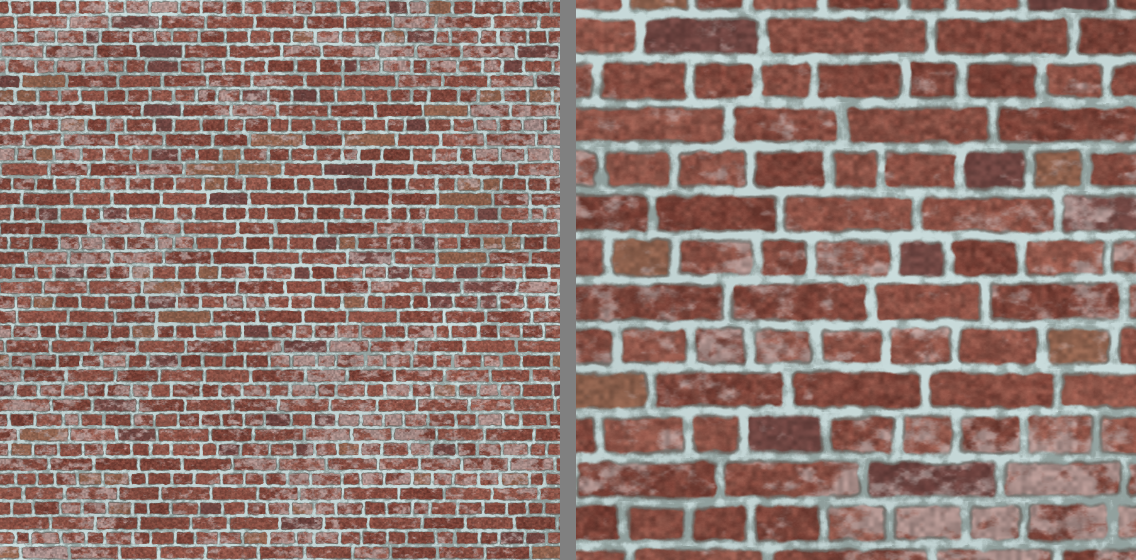
Left: the whole. Right: its middle third, enlarged.
Write a three.js fragment shader that draws this texture.

```glsl
varying vec2 vUv;

const float ROWS = 38.0;
const float STRETCHERS = 12.0;
const float HEADERS = 24.0;
const float HALF_JOINT = 0.0031;

const vec3 DARK_RED = vec3(0.43, 0.22, 0.185);
const vec3 WARM_RED = vec3(0.58, 0.355, 0.305);
const vec3 OCHRE = vec3(0.57, 0.43, 0.33);
const vec3 PLUM = vec3(0.38, 0.25, 0.25);
const vec3 LIME_BLOOM = vec3(0.70, 0.62, 0.61);
const vec3 MORTAR_PALE = vec3(0.77, 0.84, 0.84);
const vec3 MORTAR_GREY = vec3(0.57, 0.63, 0.62);
const vec3 GRIME = vec3(0.40, 0.39, 0.37);

float hash(vec2 p) {
  vec3 q = fract(vec3(p.xyx) * 0.1031);
  q += dot(q, q.yzx + 33.33);
  return fract((q.x + q.y) * q.z);
}

float noise(vec2 p) {
  vec2 i = floor(p);
  vec2 f = fract(p);
  f = f * f * (3.0 - 2.0 * f);
  float low = mix(hash(i), hash(i + vec2(1.0, 0.0)), f.x);
  float high = mix(hash(i + vec2(0.0, 1.0)), hash(i + vec2(1.0, 1.0)), f.x);
  return mix(low, high, f.y);
}

float fbm(vec2 p) {
  float sum = 0.0;
  float gain = 0.533;
  for (int k = 0; k < 4; k++) {
    sum += gain * noise(p);
    p = p * 2.03 + 17.3;
    gain *= 0.5;
  }
  return sum;
}

float roundedBox(vec2 p, vec2 halfSize, float radius) {
  vec2 q = abs(p) - halfSize + radius;
  return length(max(q, 0.0)) + min(max(q.x, q.y), 0.0) - radius;
}

// Position of a vertical joint, in brick counts along its row
float jointAt(float index, float row, float count, float jitter) {
  return index + jitter * (hash(vec2(mod(index, count), row + 61.0)) - 0.5);
}

// Returns signed distance to the brick, then its column and row
vec3 brickCell(vec2 p) {
  float row = floor(p.y * ROWS);
  float isHeader = mod(row, 2.0);
  float count = mix(STRETCHERS, HEADERS, isHeader);
  float jitter = mix(0.22, 0.42, isHeader);
  float stagger = mix(0.45 * (1.0 - mod(floor(row * 0.5), 2.0)), 0.5, isHeader);
  float x = p.x * count - stagger;

  float column = floor(x);
  if (x < jointAt(column, row, count, jitter)) column -= 1.0;
  else if (x > jointAt(column + 1.0, row, count, jitter)) column += 1.0;
  float left = jointAt(column, row, count, jitter);
  float right = jointAt(column + 1.0, row, count, jitter);

  vec2 id = vec2(mod(column, count), row);
  vec2 offset = vec2((x - 0.5 * (left + right)) / count, p.y - (row + 0.5) / ROWS);
  vec2 halfSize = vec2(0.5 * (right - left) / count, 0.5 / ROWS) - HALF_JOINT;
  halfSize -= 0.0009 * (vec2(hash(id + 5.7), hash(id + 9.2)) - 0.5);
  return vec3(roundedBox(offset, halfSize, 0.0025), id);
}

vec3 brickColor(vec2 p, vec2 id) {
  float grain = fbm(p * vec2(190.0, 260.0));
  float tone = hash(id + 3.1);
  float kind = hash(id + 27.4);
  vec3 color = mix(DARK_RED, WARM_RED, clamp(0.65 * tone + 1.1 * (grain - 0.3), 0.0, 1.0));
  color = mix(color, OCHRE, 0.6 * step(0.93, kind));
  color = mix(color, PLUM, 0.65 * (1.0 - step(0.08, kind)));

  // Lime bloom in broad drifts and small scuffs
  float drift = fbm(p * vec2(7.0, 11.0) + 4.0);
  float scuff = fbm(p * vec2(85.0, 130.0) + 40.0);
  float bloom = scuff + 0.9 * (drift - 0.5) + 0.3 * (hash(id + 71.0) - 0.5);
  color = mix(color, LIME_BLOOM, 0.8 * smoothstep(0.44, 0.82, bloom));
  return color * (0.86 + 0.28 * noise(p * 330.0));
}

vec3 mortarColor(vec2 p, float d) {
  float mottling = fbm(p * 150.0 + 80.0);
  float drift = fbm(p * vec2(9.0, 14.0) + 30.0);
  float light = mottling + 0.7 * (drift - 0.5) + 75.0 * (d - 0.0015);
  return mix(MORTAR_GREY, MORTAR_PALE, smoothstep(0.28, 0.75, light));
}

void main() {
  // Uneven courses and chipped edges
  vec2 p = vUv;
  p.y += 0.0016 * (noise(vUv * vec2(9.0, 38.0)) - 0.5);
  vec2 wobble = vec2(noise(vUv * 125.0), noise(vUv * 125.0 + 50.0)) - 0.5;
  vec3 cell = brickCell(p + 0.0022 * wobble);
  float d = cell.x + 0.0017 * (fbm(vUv * 210.0) - 0.5);

  float brickMask = 1.0 - smoothstep(-0.0011, 0.0011, d);
  vec3 color = mix(mortarColor(vUv, d), brickColor(vUv, cell.yz), brickMask);

  // Broken grimy outline around each brick
  float rim = 1.0 - smoothstep(0.0, 0.0019, abs(d - 0.0001));
  float broken = smoothstep(0.25, 0.7, fbm(vUv * 75.0 + 12.0));
  color = mix(color, GRIME, 0.7 * rim * broken);

  // Soft weathering across the wall
  color *= 0.93 + 0.14 * fbm(vUv * vec2(4.0, 9.0) + 8.0);
  gl_FragColor = vec4(color, 1.0);
}
```
